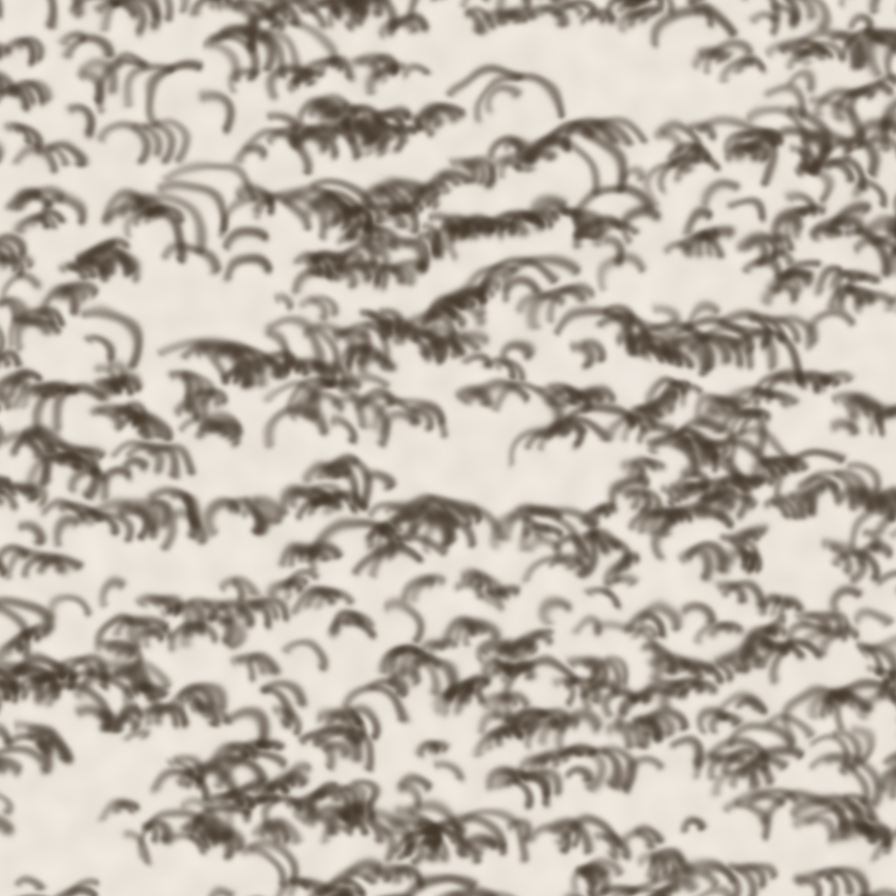
This pattern is drawn by a three.js fragment shader. Its source:

```glsl
varying vec2 vUv;

const vec3 PAPER = vec3(0.945, 0.922, 0.888);
const vec3 INK = vec3(0.25, 0.20, 0.15);
const float LINE_SIGMA = 0.0038;   // softness and width of a stroke
const float LINE_INK = 1.0;        // optical density of a full stroke
const float ROW_TILT = 0.22;       // slope of the rows, radians
const float LEAN = 1.2;            // mean direction of the arch crowns
const float LEAN_SPREAD = 1.7;
const float HATCH_STEP = 0.22;     // spacing inside a cluster, in cells
const float CLUSTER_GAIN = 5.0;    // strokes per dense cell
const vec2 BAND_FREQ = vec2(4.0, 11.0);
const float WARP_FREQ = 22.0;
const float WARP_AMOUNT = 0.009;
const float PAPER_MOTTLE = 0.05;
const int MAX_STROKES = 4;

vec2 hash2(vec2 p) {
  vec3 q = fract(vec3(p.xyx) * vec3(0.1031, 0.1030, 0.0973));
  q += dot(q, q.yzx + 33.33);
  return fract((q.xx + q.yz) * q.zy);
}

vec2 gradientAt(vec2 cell) {
  float a = 6.2832 * hash2(cell + 71.0).x;
  return vec2(cos(a), sin(a));
}

float gradientNoise(vec2 p) {
  vec2 i = floor(p), f = fract(p);
  vec2 u = f * f * f * (f * (f * 6.0 - 15.0) + 10.0);
  vec2 e = vec2(1.0, 0.0);
  float a = dot(gradientAt(i), f);
  float b = dot(gradientAt(i + e), f - e);
  float c = dot(gradientAt(i + e.yx), f - e.yx);
  float d = dot(gradientAt(i + 1.0), f - 1.0);
  return mix(mix(a, b, u.x), mix(c, d, u.x), u.y);
}

// Soft arc around the origin, heavier on its right-hand downstroke
float arcInk(vec2 p, float radius, float crown, float aperture) {
  vec2 axis = vec2(cos(crown), sin(crown));
  vec2 q = vec2(dot(p, vec2(axis.y, -axis.x)), dot(p, axis));
  float weight = 0.82 + 0.25 * clamp(q.x / radius, -1.0, 1.0);
  q.x = abs(q.x);
  vec2 tip = vec2(sin(aperture), cos(aperture));
  float d = tip.y * q.x > tip.x * q.y
    ? length(q - tip * radius)
    : abs(length(q) - radius);
  d /= LINE_SIGMA;
  return weight * exp(-0.5 * d * d);
}

// Clusters of hatched arches, one per grid cell
float archLayer(vec2 p, float grid, float seed) {
  float size = 1.0 / grid;
  vec2 home = floor(p * grid);
  float ink = 0.0;
  for (int y = -1; y <= 1; y++) {
    for (int x = -1; x <= 1; x++) {
      vec2 cell = home + vec2(float(x), float(y));
      vec2 key = cell + seed;
      vec2 center = (cell + hash2(key)) * size;
      vec2 shape = hash2(key + 19.7);
      vec2 style = hash2(key + 43.1);

      // Slanted bands decide how crowded the cell is
      float band = gradientNoise(center * BAND_FREQ + seed);
      float density = smoothstep(-0.35, 0.35, band);
      float count = floor(CLUSTER_GAIN * density * mix(0.5, 1.0, style.x) + 0.5);
      count = min(count, float(MAX_STROKES));

      float radius = size * mix(0.28, 0.43, shape.x);
      float crown = LEAN + LEAN_SPREAD * (shape.y - 0.5);
      vec2 stride = size * HATCH_STEP * vec2(1.0, 0.8 * (style.y - 0.6));
      for (int k = 0; k < MAX_STROKES; k++) {
        float n = float(k);
        if (n >= count) break;
        vec2 vary = hash2(key + 7.3 * (n + 1.0));
        vec2 offset = stride * (n - 0.5 * (count - 1.0));
        float r = radius * mix(0.75, 1.05, vary.x);
        float aperture = mix(0.8, 1.5, vary.y);
        float turn = crown + 0.6 * (vary.x - 0.5);
        float strength = mix(0.55, 1.1, fract(vary.x * 7.0 + vary.y));
        ink += strength * arcInk(p - center - offset, r, turn, aperture);
      }
    }
  }
  return ink;
}

void main() {
  // Tilt the rows, then bend them so no arch is a perfect circle
  float c = cos(ROW_TILT), s = sin(ROW_TILT);
  vec2 p = vec2(c * vUv.x + s * vUv.y, c * vUv.y - s * vUv.x) + 2.0;
  vec2 w = p * WARP_FREQ;
  p += WARP_AMOUNT * vec2(gradientNoise(w), gradientNoise(w + 37.0));

  // Small, medium and large arches
  float ink = archLayer(p, 20.0, 11.0);
  ink += archLayer(p, 13.0, 131.0);
  ink += archLayer(p, 8.0, 257.0);

  // Ink absorbs light, so crossings darken without clipping
  float mottle = PAPER_MOTTLE * (0.7 + gradientNoise(p * 30.0));
  float tone = 1.0 - exp(-LINE_INK * ink - mottle);
  gl_FragColor = vec4(mix(PAPER, INK, tone), 1.0);
}
```
